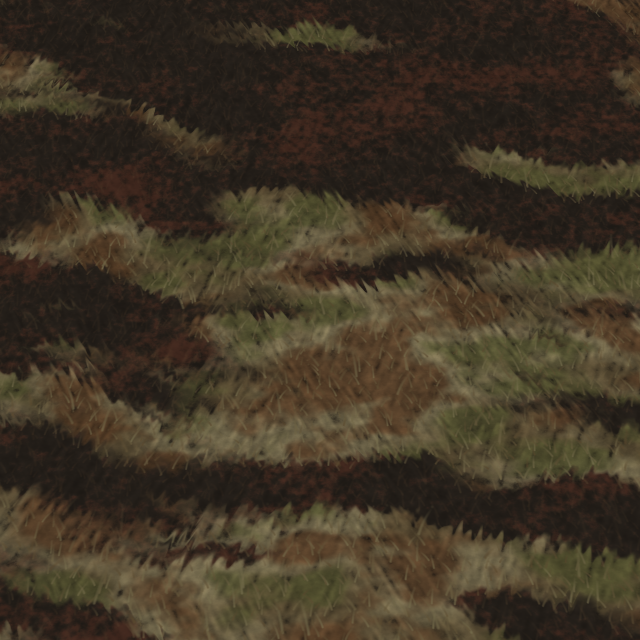
Give the GLSL for this texture, as a WebGL 2 fragment shader.

```glsl
#version 300 es
precision highp float;
// Moorland hillside: dark heather crossed by ragged bands of pale, dry grass.
// Stretched fractal noise lays out the bands, leaning noise gives the fibres,
// and jittered grid cells scatter single tapered blades over them.
uniform vec2 u_resolution;
out vec4 fragColor;

float hash(vec2 p) {
  vec3 q = fract(vec3(p.xyx) * 0.1031);
  q += dot(q, q.yzx + 33.33);
  return fract((q.x + q.y) * q.z);
}

float noise(vec2 p) {
  vec2 i = floor(p), f = fract(p);
  f = f * f * (3.0 - 2.0 * f);
  return mix(mix(hash(i), hash(i + vec2(1, 0)), f.x),
             mix(hash(i + vec2(0, 1)), hash(i + vec2(1, 1)), f.x), f.y);
}

float fbm(vec2 p) {
  float sum = 0.0, gain = 0.533;
  for (int i = 0; i < 4; i++) {
    sum += gain * noise(p);
    p = mat2(1.7, 0.9, -0.9, 1.7) * p + 17.3;
    gain *= 0.5;
  }
  return sum;
}

// Share of grass at a ground point: long bands falling gently to the right
float grassCover(vec2 g) {
  float sway = 1.1 * noise(g * vec2(4.0, 3.0) + 41.0);
  float band = fbm(vec2(g.x * 2.3 + 8.0, g.y * 9.0 + g.x * 1.5 + sway));
  float nearness = 0.09 * smoothstep(0.25, 0.0, g.y) - 0.03 * smoothstep(0.7, 1.1, g.y);
  return smoothstep(0.47, 0.61, band + nearness);
}

// Fine strands that lean left or right from patch to patch
float fibres(vec2 g, float lean) {
  float left = noise(vec2((g.x + 0.55 * g.y) * 125.0, g.y * 36.0));
  float right = noise(vec2((g.x - 0.4 * g.y) * 110.0, g.y * 40.0) + 70.0);
  return mix(left, right, smoothstep(0.35, 0.65, lean));
}

// Distance-based blade that narrows from root to tip and bends sideways
float blade(vec2 p, vec2 tip, float bend, float width) {
  float t = clamp(dot(p, tip) / dot(tip, tip), 0.0, 1.0);
  float d = length(p - tip * t - vec2(bend * t * t, 0.0));
  return smoothstep(width, 0.0, d) * (1.0 - 0.7 * t);
}

void main() {
  vec2 uv = gl_FragCoord.xy / u_resolution;
  uv.x = (uv.x - 0.5) * u_resolution.x / u_resolution.y;
  // Ground coordinates: detail shrinks toward the top
  vec2 g = vec2(uv.x * (1.0 + 0.5 * uv.y), uv.y * (1.0 + 0.4 * uv.y));

  float lean = noise(g * 9.0 + 5.0);
  float strand = fibres(g, lean);
  float grain = fbm(g * vec2(75.0, 95.0));
  float patches = fbm(g * vec2(5.0, 11.0) + 23.0);
  float hue = fbm(g * vec2(7.0, 13.0) + 61.0);

  // Heather: brown-black with reddish mottling
  float red = smoothstep(0.42, 0.72, 0.55 * patches + 0.45 * grain);
  vec3 heather = mix(vec3(0.135, 0.115, 0.095), vec3(0.235, 0.145, 0.11), red);
  heather *= 0.74 + 0.32 * grain + 0.2 * strand;

  // Grass: straw, olive and rust, its tips fraying upward
  float cover = grassCover(g - vec2(0.006 * (lean - 0.5), 0.035 * strand));
  vec3 straw = mix(vec3(0.33, 0.28, 0.19), vec3(0.45, 0.41, 0.30), smoothstep(0.35, 0.65, patches));
  vec3 grass = mix(straw, vec3(0.30, 0.30, 0.17), 0.8 * smoothstep(0.48, 0.66, hue));
  grass = mix(grass, vec3(0.31, 0.21, 0.13), 0.8 * smoothstep(0.47, 0.3, hue));
  grass *= 0.58 + 0.38 * strand + 0.38 * grain;
  float gaps = smoothstep(0.12, 0.5, 0.5 * strand + 0.5 * grain + 0.25 * cover - 0.1);
  vec3 color = mix(heather, grass, cover * gaps);

  // Single blades, dense in grass and sparse in heather
  for (int layer = 0; layer < 3; layer++) {
    float cells = 17.0 + 11.0 * float(layer);
    vec2 p = g * cells + 31.0 * float(layer);
    for (int k = 0; k < 9; k++) {
      vec2 cell = floor(p) + vec2(k % 3 - 1, k / 3 - 1);
      vec2 root = cell + vec2(hash(cell + 3.7), hash(cell + 9.1));
      float pick = hash(cell + 14.3);
      float side = hash(cell + 27.9) - 0.55;
      vec2 tip = vec2(0.9 * side, 0.45 + 0.45 * pick);
      float shape = blade(p - root, tip, 0.5 * side, 0.075 + 0.025 * float(layer));
      if (shape > 0.0) {
        float rooted = grassCover((root - 31.0 * float(layer)) / cells);
        vec3 tint = mix(vec3(0.34, 0.27, 0.17), vec3(0.47, 0.44, 0.31), pick);
        tint = mix(vec3(0.27, 0.18, 0.12), tint, 0.25 + 0.75 * rooted);
        color = mix(color, tint, shape * mix(0.18, 0.62, rooted));
      }
    }
  }
  fragColor = vec4(color, 1.0);
}
```
